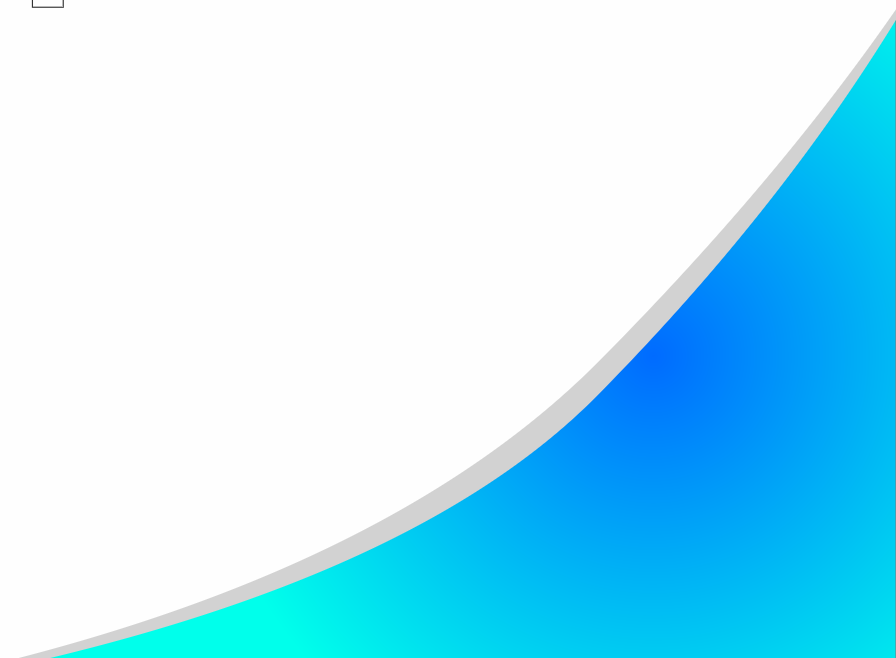
A WebGL 1 fragment shader for this background:

```glsl
precision highp float;
// A white page with a sweeping lower-right wave, filled by a radial blue-to-cyan
// gradient and rimmed with a grey band. Each edge is two joined quadratic Bezier
// arcs, solved for height at a given x and smoothed by approximate distance.

uniform vec2 u_resolution;

const vec2 CANVAS = vec2(768.0, 564.0); // design units, origin lower left

const vec3 PAPER = vec3(0.996);
const vec3 BAND_GREY = vec3(0.824);
const vec3 CORE_BLUE = vec3(0.0, 0.42, 1.0);
const vec3 RIM_CYAN = vec3(0.0, 1.0, 0.92);
const vec3 INK = vec3(0.2);

// Signed distance above the arc a-b-c, whose x grows steadily
float arcDistance(vec2 p, vec2 a, vec2 b, vec2 c) {
    vec2 linear = b - a;
    vec2 bend = a - 2.0 * b + c;
    float dx = p.x - a.x;
    float root = sqrt(max(linear.x * linear.x + bend.x * dx, 0.0));
    float t = dx / (linear.x + root);
    float height = a.y + t * (2.0 * linear.y + t * bend.y);
    vec2 tangent = linear + t * bend;
    return (p.y - height) * tangent.x / length(tangent);
}

// Two arcs meeting at a joint
float waveDistance(vec2 p, vec2 start, vec2 bendA, vec2 joint, vec2 bendB, vec2 end) {
    return p.x < joint.x ? arcDistance(p, start, bendA, joint)
                         : arcDistance(p, joint, bendB, end);
}

float boxDistance(vec2 p, vec2 center, vec2 halfSize) {
    vec2 d = abs(p - center) - halfSize;
    return length(max(d, 0.0)) + min(max(d.x, d.y), 0.0);
}

// Smooth coverage of the region where the distance is negative
float coverage(float distance, float pixel) {
    return clamp(0.5 - distance / pixel, 0.0, 1.0);
}

vec3 radialFill(vec2 p, vec2 center, float radius) {
    return mix(CORE_BLUE, RIM_CYAN, clamp(length(p - center) / radius, 0.0, 1.0));
}

void main() {
    vec2 p = gl_FragCoord.xy / u_resolution * CANVAS;
    float pixel = CANVAS.x / u_resolution.x;

    // Wave edges
    float bandEdge = waveDistance(p, vec2(16.0, 0.0), vec2(344.0, 85.0),
        vec2(512.0, 253.0), vec2(664.0, 406.0), vec2(768.0, 556.0));
    float fillEdge = waveDistance(p, vec2(43.0, 0.0), vec2(367.0, 78.0),
        vec2(512.0, 225.0), vec2(666.0, 381.0), vec2(768.0, 547.0));

    // Gradient with a thin dull line along the right border
    vec3 fill = radialFill(p, vec2(560.0, 259.0), 395.0);
    fill = mix(fill, BAND_GREY * 0.6, 0.6 * coverage(CANVAS.x - 0.8 - p.x, pixel));

    // Layers from back to front
    vec3 color = mix(PAPER, BAND_GREY, coverage(bandEdge, pixel));
    color = mix(color, fill, coverage(fillEdge, pixel));

    // Small outlined box cut off by the top border
    float box = boxDistance(p, vec2(41.0, 571.0), vec2(13.2));
    color = mix(color, INK, coverage(abs(box) - 0.5, pixel));

    gl_FragColor = vec4(color, 1.0);
}
```
